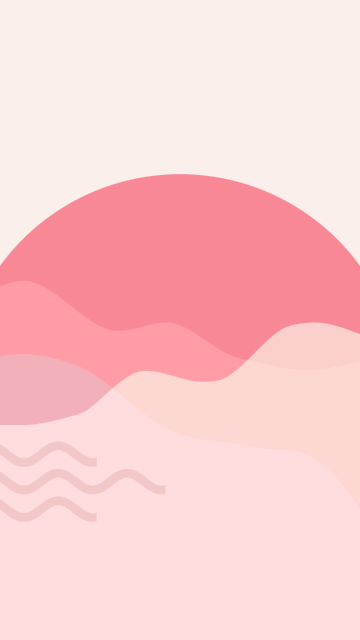
This background is drawn by a Shadertoy shader. Its source:

```glsl
const vec2 CANVAS = vec2(4.32, 7.68);
const float TAU = 6.2831853;

const vec3 SKY = vec3(0.980, 0.937, 0.918);
const vec3 SUN = vec3(0.973, 0.533, 0.585);
const vec3 FAR_HILL = vec3(1.0, 0.610, 0.650);
const vec3 PEACH_VEIL = vec3(0.988, 0.968, 0.918);
const vec3 MAUVE = vec3(0.950, 0.690, 0.730);
const vec3 BLUSH = vec3(1.0, 0.863, 0.870);
const vec3 RIPPLE = vec3(0.945, 0.780, 0.785);

// Smooth change of height between two places
float ramp(float x, float start, float end, float rise) {
    return rise * smoothstep(start, end, x);
}

// Antialiased coverage, inside where the distance is negative
float cover(float dist) {
    return clamp(0.5 - dist / fwidth(dist), 0.0, 1.0);
}

float farHill(float x) {
    return 4.02 + ramp(x, -0.6, 0.28, 0.29) + ramp(x, 0.28, 1.42, -0.60)
         + ramp(x, 1.42, 2.0, 0.10) + ramp(x, 2.0, 2.92, -0.42)
         + ramp(x, 2.7, 3.65, -0.15) + ramp(x, 3.65, 4.8, 0.16);
}

float peachHill(float x) {
    return 2.58 + ramp(x, 0.28, 1.40, 0.20) + ramp(x, 0.92, 1.74, 0.45)
         + ramp(x, 1.75, 2.43, -0.13) + ramp(x, 2.46, 3.77, 0.30)
         + ramp(x, 2.58, 3.5, 0.41) + ramp(x, 3.77, 4.9, -0.29);
}

float frontHill(float x) {
    return 3.37 + ramp(x, -0.4, 0.28, 0.06) + ramp(x, 0.28, 2.55, -0.70)
         + ramp(x, 0.9, 2.2, -0.32) + ramp(x, 2.25, 3.45, -0.13)
         + ramp(x, 3.45, 7.0, -4.64);
}

// Wavy stroke with a straight cut at its right end
float rippleDistance(vec2 p, float level, float end) {
    float frequency = TAU / 0.825;
    float amplitude = 0.10;
    float phase = frequency * (p.x - 0.70);
    float slope = amplitude * frequency * sin(phase);
    float offset = p.y - level - amplitude * cos(phase);
    float stroke = abs(offset) / sqrt(1.0 + slope * slope) - 0.052;
    return max(stroke, p.x - end);
}

void mainImage(out vec4 fragColor, in vec2 fragCoord) {
    vec2 p = fragCoord / iResolution.xy * CANVAS;

    // Sky, sun and far hill
    vec3 color = mix(SKY, SUN, cover(length(p - vec2(2.16, 2.92)) - 2.67));
    color = mix(color, FAR_HILL, cover(p.y - farHill(p.x)));

    // Translucent peach hill, then the front hill
    float peach = cover(p.y - peachHill(p.x));
    color = mix(color, PEACH_VEIL, 0.65 * peach);
    vec3 front = mix(MAUVE, BLUSH, peach);
    color = mix(color, front, cover(p.y - frontHill(p.x)));

    // Ripples, the middle one a full period longer
    for (int i = 0; i < 3; i++) {
        float level = 2.23 - 0.33 * float(i);
        float end = i == 1 ? 1.985 : 1.16;
        color = mix(color, RIPPLE, cover(rippleDistance(p, level, end)));
    }

    fragColor = vec4(color, 1.0);
}
```
